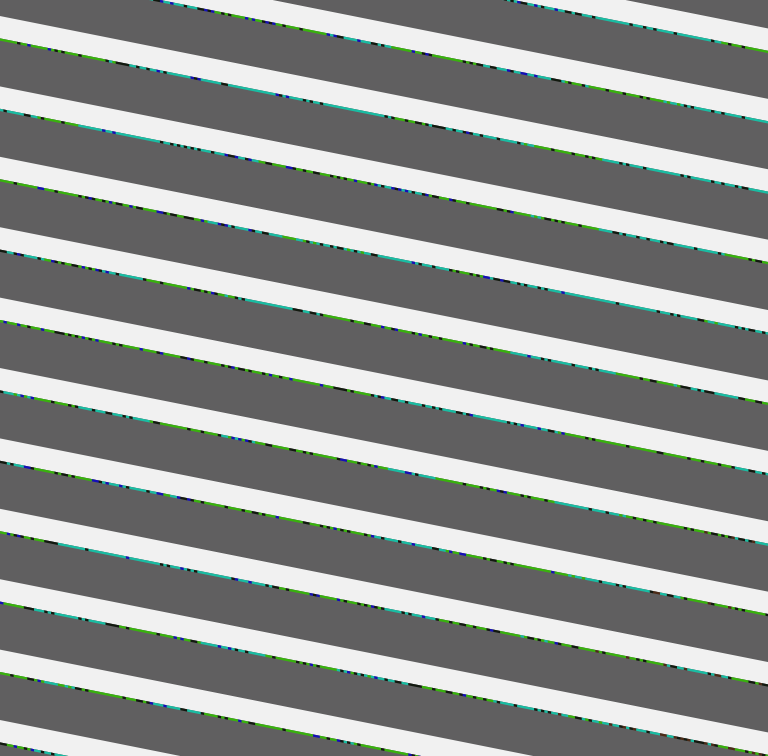
Reproduce this pattern procedurally as a Shadertoy shader.

```glsl
const vec3 GREY = vec3(0.376, 0.374, 0.376);
const vec3 WHITE = vec3(0.945);
const vec3 GREEN = vec3(0.22, 0.70, 0.05);
const vec3 TEAL = vec3(0.10, 0.74, 0.64);
const vec3 BLUE = vec3(0.08, 0.06, 0.72);
const vec3 BROWN = vec3(0.30, 0.17, 0.09);
const vec3 DARK = vec3(0.07, 0.10, 0.06);

// All lengths are fractions of the canvas height
const float SLOPE = 0.1995;
const float PERIOD = 0.09312;
const float FIRST_EDGE = 0.0212;
const float BAND = 0.0295;
const float FRINGE = 0.0031;
const float SPECK = 0.0045;

float hash(vec2 p) {
    vec3 q = fract(vec3(p.xyx) * 0.1031);
    q += dot(q, q.yzx + 33.33);
    return fract((q.x + q.y) * q.z);
}

// Value noise along one stripe
float runNoise(float x, float stripe) {
    float i = floor(x);
    float f = smoothstep(0.0, 1.0, x - i);
    return mix(hash(vec2(i, stripe)), hash(vec2(i + 1.0, stripe)), f);
}

// Coverage of the interval from start to end
float interval(float y, float start, float end, float pixel) {
    float enter = clamp((y - start) / pixel + 0.5, 0.0, 1.0);
    float leave = clamp((y - end) / pixel + 0.5, 0.0, 1.0);
    return enter - leave;
}

// Long runs of one hue, broken by single specks
vec3 speckColor(float cell, float stripe) {
    float x = cell * SPECK;
    float run = runNoise(x * 13.0, stripe + 41.0);
    float speck = hash(vec2(cell + 17.0, stripe + 7.0));
    float depth = (stripe + x / SLOPE * 2.0) * 0.05;
    float brownChance = 0.85 * smoothstep(0.65, 1.1, depth) * smoothstep(0.55, 0.9, x);
    vec3 color = run + 0.2 * (speck - 0.5) < 0.52 ? GREEN : TEAL;
    color = hash(vec2(cell, stripe + 89.0)) < brownChance ? BROWN : color;
    color = speck < 0.23 ? DARK : color;
    return speck > 0.91 && x < 0.75 ? BLUE : color;
}

vec3 fringeColor(float x, float stripe, float pixel) {
    float t = x / SPECK;
    float cell = floor(t + 0.5);
    float blend = clamp((t - cell) * SPECK / pixel + 0.5, 0.0, 1.0);
    return mix(speckColor(cell - 1.0, stripe), speckColor(cell, stripe), blend);
}

void mainImage(out vec4 fragColor, in vec2 fragCoord) {
    float pixel = 1.0 / iResolution.y;
    vec2 p = fragCoord * pixel;

    // Stripe index and distance below its upper edge
    float phase = (1.0 - p.y - SLOPE * p.x - FIRST_EDGE) / PERIOD;
    float stripe = floor(phase + 0.5);
    float y = (phase - stripe) * PERIOD;

    // White band, then its coloured lower rim
    vec3 color = mix(GREY, WHITE, interval(y, 0.0, BAND, pixel));
    float rim = interval(y, BAND, BAND + FRINGE, pixel);
    color = mix(color, fringeColor(p.x, stripe, pixel), rim);
    fragColor = vec4(color, 1.0);
}
```
